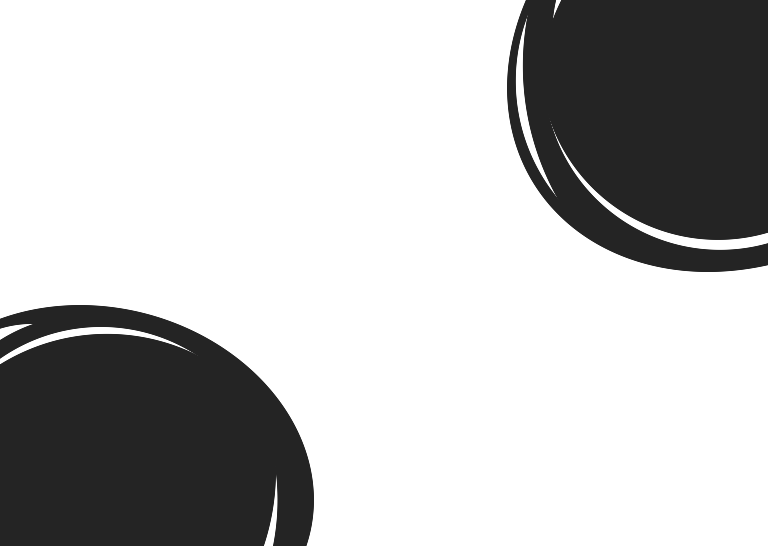
Give the GLSL for this background, as a Shadertoy shader.

```glsl
// Two dark tilted ovals in opposite corners, cut by thin white crescents, on white.
#define PAPER vec3(1.0)
#define INK vec3(0.14)
#define EDGE_PIXELS 1.0

// Approximate signed distance to an oval with half extents and a diagonal skew.
float oval(vec2 p, vec2 center, vec2 extent, float skew) {
    vec2 q = (p - center) / extent;
    float level = dot(q, q) - 2.0 * skew * q.x * q.y - (1.0 - skew * skew);
    vec2 slope = 2.0 * (q - skew * q.yx) / extent;
    return level / max(length(slope), 0.001);
}

float circle(vec2 p, vec3 disc) {
    return length(p - disc.xy) - disc.z;
}

// Part of the outer disc left uncovered by the inner disc; disc = (x, y, radius).
float crescent(vec2 p, vec3 outer, vec3 inner) {
    return max(circle(p, outer), -circle(p, inner));
}

float coverage(float dist) {
    float halfEdge = 0.5 * EDGE_PIXELS / iResolution.y;
    return 1.0 - smoothstep(-halfEdge, halfEdge, dist);
}

// Lower left oval with three highlights.
float lowerBlob(vec2 p) {
    float body = oval(p, vec2(0.1855, 0.1167), vec2(0.3896, 0.3247), -0.1);
    float topArc = crescent(p, vec3(0.1850, 0.0788, 0.3223), vec3(0.1960, 0.0168, 0.3718));
    float cornerArc = crescent(p, vec3(0.0586, 0.2070, 0.1996), vec3(0.1571, 0.1300, 0.2930));
    float sideArc = crescent(p, vec3(0.0778, 0.0842, 0.4304), vec3(0.0751, 0.1364, 0.4304));
    return max(body, -min(topArc, min(cornerArc, sideArc)));
}

// Upper right oval with three highlights.
float upperBlob(vec2 p) {
    float body = oval(p, vec2(1.3773, 0.9128), vec2(0.4487, 0.4110), 0.18);
    float sideArc = crescent(p, vec3(1.2828, 0.8516, 0.3381), vec3(1.4549, 0.8795, 0.4974));
    float bottomArc = crescent(p, vec3(1.3187, 0.8645, 0.3220), vec3(1.3150, 0.8864, 0.3258));
    float sliver = crescent(p, vec3(1.2864, 0.9385, 0.2747), vec3(1.3549, 0.8348, 0.3663));
    return max(body, -min(sideArc, min(bottomArc, sliver)));
}

void mainImage(out vec4 fragColor, in vec2 fragCoord) {
    // Canvas height is one unit.
    vec2 p = fragCoord / iResolution.y;
    float ink = coverage(min(lowerBlob(p), upperBlob(p)));
    fragColor = vec4(mix(PAPER, INK, ink), 1.0);
}
```
